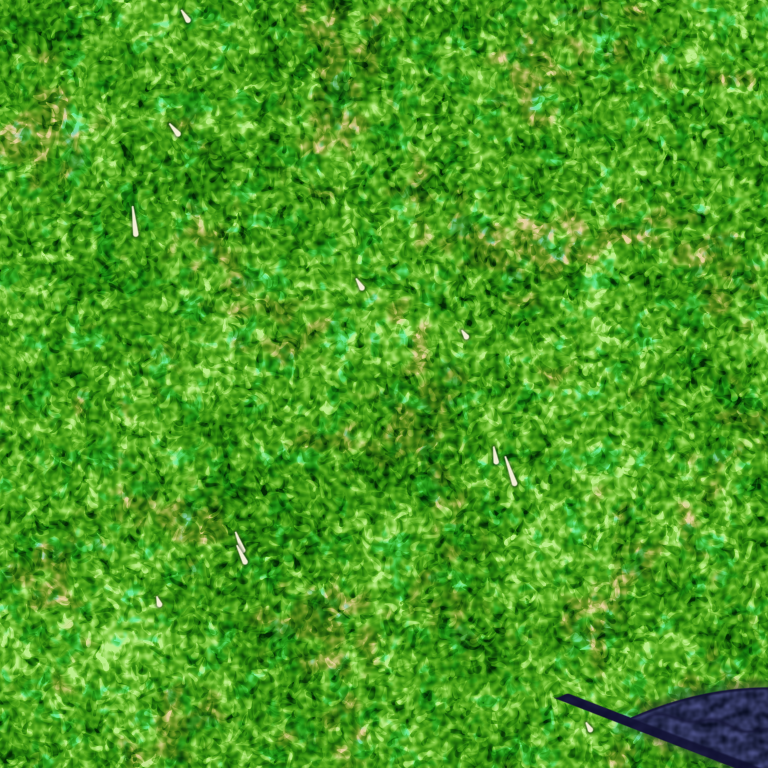
A WebGL 2 fragment shader for this texture:

```glsl
#version 300 es
precision highp float;
// Sunlit lawn of short tangled blades, a few dry straws and a navy cloth corner.
uniform vec2 u_resolution;
out vec4 fragColor;

vec2 hash2(vec2 p) {
    vec3 q = fract(p.xyx * vec3(0.1031, 0.1030, 0.0973));
    q += dot(q, q.yzx + 33.33);
    return fract((q.xx + q.yz) * q.zy);
}

vec2 direction(float angle) { return vec2(cos(angle), sin(angle)); }

float cornerGradient(vec2 cell, vec2 offset) {
    return dot(direction(6.2832 * hash2(cell).x), offset);
}

// Gradient noise scaled to a standard deviation near one.
float noise(vec2 p) {
    vec2 i = floor(p), f = fract(p);
    vec2 w = f * f * f * (f * (f * 6.0 - 15.0) + 10.0);
    vec2 e = vec2(1.0, 0.0);
    float low = mix(cornerGradient(i, f), cornerGradient(i + e, f - e), w.x);
    float high = mix(cornerGradient(i + e.yx, f - e.yx), cornerGradient(i + 1.0, f - 1.0), w.x);
    return 4.4 * mix(low, high, w.y);
}

// Distance to a segment centred on zero, narrowing towards its tip.
float taperedSegment(vec2 p, vec2 axis, float halfLength, float halfWidth) {
    float along = dot(p, axis);
    float t = clamp(along, -halfLength, halfLength);
    return length(p - axis * t) - halfWidth * (1.0 - 0.5 * t / halfLength);
}

float coverage(float dist, float blur) { return 1.0 - smoothstep(-blur, blur, dist); }

// Tone offset from one scattered blade per grid cell.
float bladeTone(vec2 uv, float cells, float seed, float lean, float pixel) {
    vec2 p = uv * cells, home = floor(p);
    float tone = 0.0;
    for (int y = -1; y <= 1; y++) {
        for (int x = -1; x <= 1; x++) {
            vec2 cell = home + vec2(x, y);
            vec2 place = hash2(cell + seed), style = hash2(cell + seed + 57.3);
            vec2 axis = direction(lean + (style.x - 0.5) * 2.6);
            float reach = mix(0.3, 0.75, place.y);
            float d = taperedSegment(p - cell - place, axis, reach, mix(0.12, 0.22, style.x));
            tone = mix(tone, style.y * 3.7 - 1.75, coverage(d, pixel * cells * 0.8));
        }
    }
    return tone;
}

// Green ramp from deep shade (0) to pale blade tips (5).
vec3 grassRamp(float level) {
    vec3 c = mix(vec3(0.01, 0.17, 0.01), vec3(0.08, 0.37, 0.03), clamp(level, 0.0, 1.0));
    c = mix(c, vec3(0.18, 0.54, 0.05), clamp(level - 1.0, 0.0, 1.0));
    c = mix(c, vec3(0.33, 0.67, 0.11), clamp(level - 2.0, 0.0, 1.0));
    c = mix(c, vec3(0.53, 0.82, 0.29), clamp(level - 3.0, 0.0, 1.0));
    return mix(c, vec3(0.73, 0.94, 0.54), clamp(level - 4.0, 0.0, 1.0));
}

vec3 grass(vec2 uv, float pixel) {
    float lean = 1.25 + 0.5 * noise(uv * 4.0 + 8.0) + 0.45 * noise(uv * 19.0);
    float tone = 0.26 * noise(uv * 5.0 + 3.7) + 0.26 * noise(uv * 15.0 + 21.0);
    tone += 0.36 * noise(uv * 46.0 + 5.0) + 0.52 * noise(uv * 112.0 + 40.0);
    tone += 0.65 * bladeTone(uv, 62.0, 11.0, lean, pixel);
    tone += 0.62 * bladeTone(uv, 88.0, 143.0, lean + 0.5, pixel);
    vec3 color = grassRamp(2.68 + tone);
    // Dry olive patches and cool saturated tufts.
    float dry = noise(uv * 8.0 + 70.0) + 0.7 * noise(uv * 34.0 + 15.0);
    color = mix(color, color * vec3(1.3, 0.84, 1.2), 0.75 * smoothstep(0.7, 2.2, dry));
    float cool = noise(uv * 26.0 + 90.0) + 0.7 * noise(uv * 75.0 + 33.0);
    return mix(color, color * vec3(0.4, 0.98, 1.15), 0.7 * smoothstep(0.5, 2.0, cool));
}

vec3 addStraws(vec3 color, vec2 uv, float pixel) {
    for (int i = 0; i < 11; i++) {
        vec2 place = hash2(vec2(float(i) * 7.0 + 2.0, 19.0));
        vec2 style = hash2(vec2(float(i) * 5.0 + 4.0, 83.0));
        vec2 axis = direction(mix(1.65, 2.4, style.x));
        float d = taperedSegment(uv - place, axis, mix(0.004, 0.019, style.y * style.y), 0.0024);
        float shade = coverage(d - 0.002, 0.003);
        color = mix(color, vec3(0.06, 0.18, 0.04), 0.55 * shade);
        color = mix(color, vec3(0.95, 0.94, 0.84), coverage(d, pixel));
    }
    return color;
}

// Cloth corner: a thin spike that widens into a rounded fold.
vec3 addCloth(vec3 color, vec2 uv, float pixel) {
    float along = uv.x - 0.722;
    float lower = 0.091 - 0.388 * along;
    float spike = lower + 0.013 - 0.012 * smoothstep(0.02, 0.0, along);
    float rise = max(1.0 - uv.x, 0.0) / 0.18;
    float upper = max(spike, 0.105 - 0.04 * rise * rise);
    float d = max(max(lower - uv.y, uv.y - upper), -along);
    float shadow = coverage(d - 0.006, 0.012);
    color = mix(color, vec3(0.2, 0.3, 0.2), 0.6 * shadow * smoothstep(0.06, 0.14, along));
    float weave = noise(uv * vec2(45.0, 80.0)) + 0.6 * noise(uv * 130.0);
    vec3 cloth = vec3(0.16, 0.18, 0.33) + vec3(0.04, 0.04, 0.06) * weave;
    float fold = abs(uv.y - mix(lower, upper, 0.55) - 0.004 * noise(uv * 18.0));
    cloth = mix(cloth, vec3(0.07, 0.07, 0.2), 0.6 * coverage(fold - 0.002, 0.003));
    float rim = max(coverage(-d - 0.003, 0.002), coverage(uv.y - spike, 0.002));
    cloth = mix(cloth, vec3(0.06, 0.06, 0.19), 0.8 * rim);
    return mix(color, cloth, coverage(d, pixel));
}

void main() {
    vec2 uv = gl_FragCoord.xy / u_resolution;
    float pixel = 1.0 / min(u_resolution.x, u_resolution.y);
    vec3 color = addStraws(grass(uv, pixel), uv, pixel);
    fragColor = vec4(addCloth(color, uv, pixel), 1.0);
}
```
